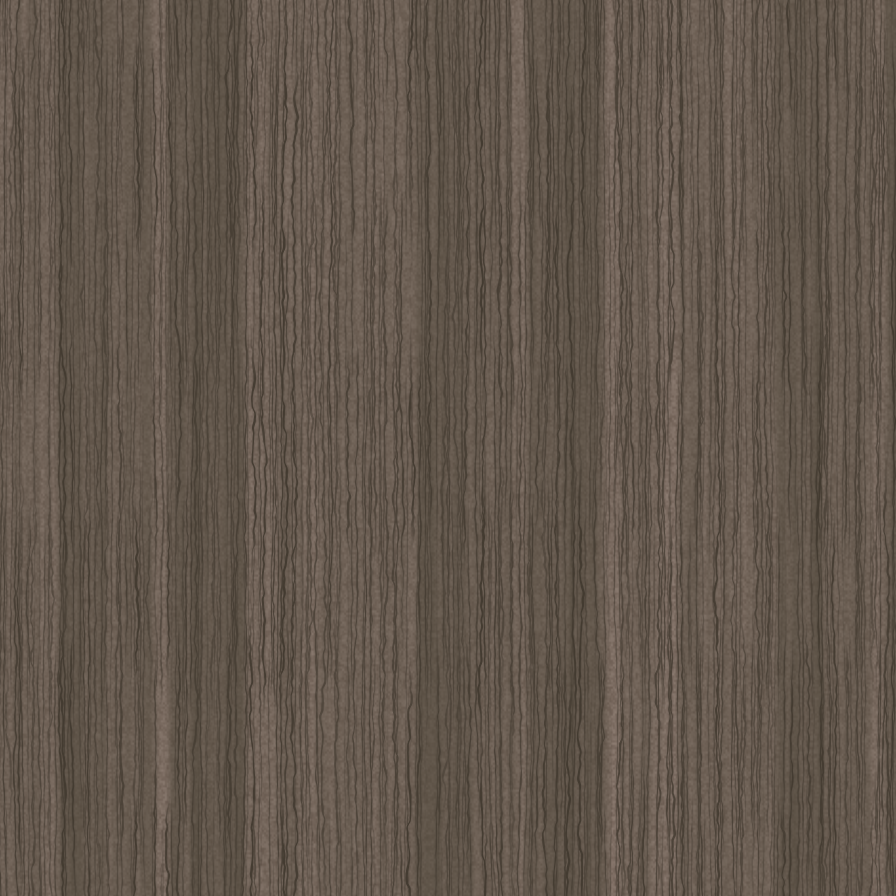
A WebGL 2 fragment shader for this texture:

```glsl
#version 300 es
precision highp float;

uniform vec2 u_resolution;
out vec4 fragColor;

const vec3 DARK_WOOD = vec3(0.362, 0.322, 0.275);
const vec3 LIGHT_WOOD = vec3(0.497, 0.434, 0.393);
const vec3 GROOVE_COLOR = vec3(0.245, 0.215, 0.175);
const float BAND_PERIOD = 0.401;
const float BAND_MEAN = 0.47;
const float BAND_CONTRAST = 0.66;
const float FLOW_BEND = 0.0035;
const float STREAK_AMOUNT = 0.62;
const float SPECKLE_AMOUNT = 0.115;
const float GROOVE_DEPTH = 0.86;
const float HALO_DEPTH = 0.10;

float hash(vec2 p) {
    vec3 q = fract(p.xyx * vec3(0.1031, 0.1030, 0.0973));
    q += dot(q, q.yzx + 33.33);
    return fract((q.x + q.y) * q.z);
}

float noise(vec2 p) {
    vec2 cell = floor(p);
    vec2 f = fract(p);
    f = f * f * (3.0 - 2.0 * f);
    float low = mix(hash(cell), hash(cell + vec2(1, 0)), f.x);
    float high = mix(hash(cell + vec2(0, 1)), hash(cell + vec2(1, 1)), f.x);
    return mix(low, high, f.y);
}

float softBox(float x, float left, float right, float soft) {
    return smoothstep(left - soft, left + soft, x)
         - smoothstep(right - soft, right + soft, x);
}

// Broad light and dark strips, repeated across the board.
float bandTone(float x) {
    float u = fract(x / BAND_PERIOD);
    float tone = 0.66;
    tone -= 0.50 * softBox(u, 0.16, 0.29, 0.012);
    tone -= 0.28 * softBox(u, 0.29, 0.48, 0.015);
    tone += 0.50 * softBox(u, 0.425, 0.465, 0.010);
    tone -= 0.54 * softBox(u, 0.48, 0.68, 0.015);
    tone += 0.30 * softBox(u, 0.69, 0.73, 0.010);
    tone += 0.30 * softBox(u, 0.84, 0.88, 0.010);
    return BAND_MEAN + BAND_CONTRAST * (tone - BAND_MEAN);
}

// One layer of wandering, broken grooves: x is the line, y its soft shadow.
vec2 grooves(vec2 p, float columns, float halfWidth, float seed, float pixel) {
    float column = floor(p.x * columns);
    vec2 result = vec2(0.0);
    for (int i = -1; i <= 1; i++) {
        float id = column + float(i) + seed;
        float center = column + float(i) + 0.15 + 0.7 * hash(vec2(id, seed));
        float wander = 0.34 * (noise(vec2(id * 7.0, p.y * 9.0)) - 0.5)
                     + 0.20 * (noise(vec2(id * 11.0, p.y * 45.0)) - 0.5)
                     + 0.14 * (noise(vec2(id * 5.0, p.y * 130.0)) - 0.5);
        float d = abs(p.x - (center + wander) / columns);
        float presence = smoothstep(0.20, 0.55, noise(vec2(id * 3.0, p.y * 6.0)));
        presence *= 0.50 + 0.50 * hash(vec2(id, seed + 9.0));
        float width = halfWidth * (0.6 + 0.8 * noise(vec2(id * 13.0, p.y * 70.0)));
        float drawn = max(width, 0.5 * pixel);
        float line = clamp((drawn - d) / pixel + 0.5, 0.0, 1.0) * width / drawn;
        float shadow = 1.0 - smoothstep(0.0, 3.0 * halfWidth + pixel, d);
        result = max(result, presence * vec2(line, shadow));
    }
    return result;
}

void main() {
    float pixel = 1.0 / u_resolution.y;
    vec2 p = gl_FragCoord.xy * pixel;

    // Neighbouring fibres bend together.
    vec2 q = p;
    q.x += FLOW_BEND * (noise(vec2(p.x * 22.0, p.y * 5.0)) - 0.5);
    q.x += 0.3 * FLOW_BEND * (noise(vec2(p.x * 50.0, p.y * 30.0)) - 0.5);

    // Bands and narrow streaks.
    float tone = bandTone(q.x);
    float streaks = 0.50 * noise(vec2(q.x * 105.0, q.y * 0.6))
                  + 0.50 * noise(vec2(q.x * 230.0 + 31.0, q.y * 2.5));
    tone += STREAK_AMOUNT * (streaks - 0.5);
    tone = clamp(tone, 0.0, 1.15);
    vec3 color = mix(DARK_WOOD, LIGHT_WOOD, tone);

    // Fine pores, stronger in the light wood.
    float speckle = 0.6 * noise(p * vec2(470.0, 400.0))
                  + 0.4 * noise(p * vec2(290.0, 230.0) + 57.0) - 0.5;
    color += SPECKLE_AMOUNT * (0.40 + 0.70 * tone) * speckle;

    // Coarse, medium and hairline grooves.
    vec2 cut = grooves(q, 62.0, 0.0010, 17.0, pixel);
    cut = max(cut, grooves(q, 97.0, 0.0008, 241.0, pixel) * 0.95);
    cut = max(cut, grooves(q, 165.0, 0.0006, 503.0, pixel) * 0.85);
    color *= 1.0 - HALO_DEPTH * cut.y;
    color = mix(color, GROOVE_COLOR, GROOVE_DEPTH * cut.x);

    fragColor = vec4(color, 1.0);
}
```
